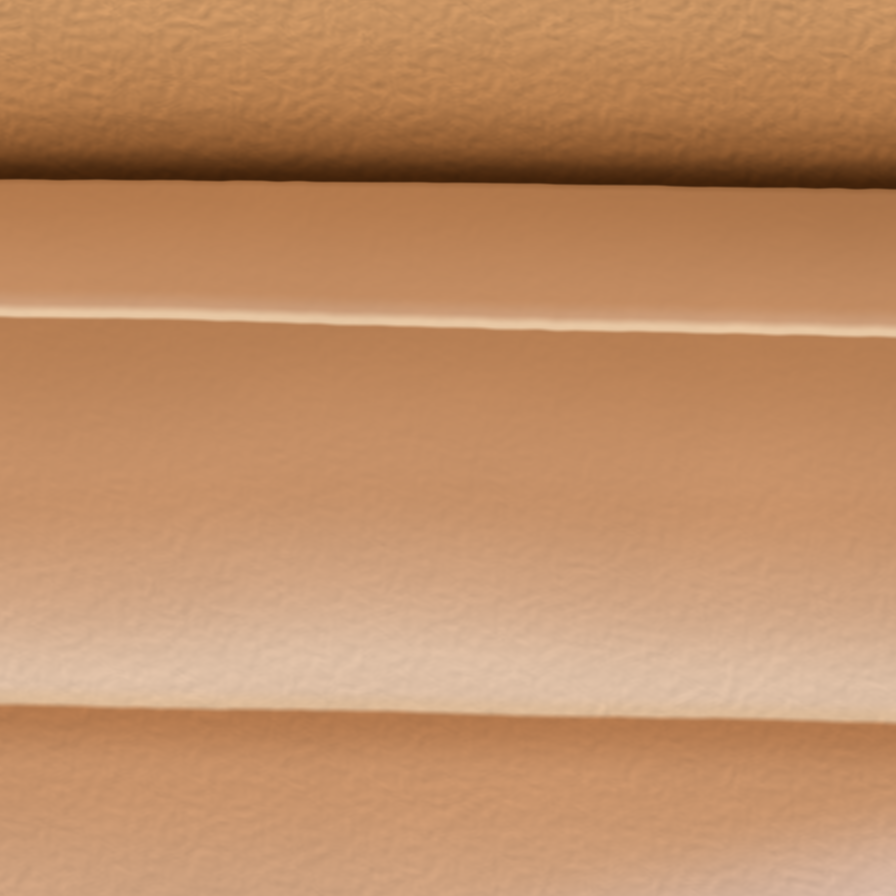
Reproduce this texture procedurally as a WebGL 1 fragment shader.

```glsl
precision highp float;
// Tan leather in horizontal folds: a grained upper panel falling into shadow,
// a narrow smooth band with a bright lip, a broad panel rising to a pale sheen,
// and a last panel below. Each is a colour ramp; the grain is lit value noise.
uniform vec2 u_resolution;

#define CREASE_TOP 0.199    // fold heights at the left, measured downward
#define CREASE_LIP 0.353
#define CREASE_LOW 0.785
#define LIP_WIDTH 0.012
#define GRAIN_FREQ 92.0
#define GRAIN_DEPTH 0.12
#define MOTTLE 0.022

const vec3 SHADOW = vec3(0.25, 0.13, 0.04);
const vec3 UMBER  = vec3(0.54, 0.34, 0.18);
const vec3 BROWN  = vec3(0.71, 0.49, 0.32);
const vec3 TAN    = vec3(0.78, 0.57, 0.41);
const vec3 ROSE   = vec3(0.81, 0.64, 0.51);
const vec3 PALE   = vec3(0.865, 0.745, 0.645);
const vec3 LIP    = vec3(0.92, 0.80, 0.66);

float hash(vec2 p) {
  vec3 q = fract(vec3(p.xyx) * 0.1031);
  q += dot(q, q.yzx + 33.33);
  return fract((q.x + q.y) * q.z);
}

float noise(vec2 p) {
  vec2 i = floor(p), f = fract(p);
  f = f * f * (3.0 - 2.0 * f);
  return mix(mix(hash(i), hash(i + vec2(1.0, 0.0)), f.x),
             mix(hash(i + vec2(0.0, 1.0)), hash(i + vec2(1.0, 1.0)), f.x), f.y);
}

// Height of the pebbled surface: warped noise, flattened across the hide
float hide(vec2 p) {
  p = vec2(p.x + 0.35 * p.y, 1.45 * p.y - 0.2 * p.x);
  p += 0.9 * vec2(noise(p * 0.45), noise(p * 0.45 + 31.7));
  return 0.65 * noise(p) + 0.35 * noise(p * 1.9 + 13.1);
}

// Light from the upper left picks out the slopes
float grain(vec2 p) {
  vec2 q = p * GRAIN_FREQ;
  return hide(q + vec2(0.22, 0.32)) - hide(q - vec2(0.22, 0.32));
}

// Signed distance below a gently sagging crease
float below(vec2 p, float start, float drop, float seed) {
  float waver = 0.003 * (noise(vec2(p.x * 5.0, seed)) - 0.5)
              + 0.0012 * (noise(vec2(p.x * 45.0, seed + 7.0)) - 0.5);
  return p.y - start - drop * p.x - waver;
}

float edge(float d, float soft) {
  float w = max(soft, 0.8 / u_resolution.y);
  return smoothstep(-w, w, d);
}

// Upper panel, sinking into the deep fold
vec3 upperPanel(vec2 p, float d) {
  vec3 c = mix(vec3(0.78, 0.575, 0.385), vec3(0.71, 0.49, 0.30), smoothstep(0.0, 0.13, p.y));
  c = mix(c, UMBER, smoothstep(-0.10, -0.025, d));
  return mix(c, SHADOW, smoothstep(-0.045, 0.0, d));
}

// Narrow band, closing in a rounded bright lip
vec3 band(vec2 p, float t, float d) {
  vec3 c = mix(vec3(0.70, 0.475, 0.30), vec3(0.765, 0.55, 0.385), smoothstep(0.0, 0.85, t));
  c = mix(UMBER, c, 0.65 + 0.35 * smoothstep(0.0, 0.05, t));
  c *= 1.0 - 0.05 * smoothstep(0.3, 1.0, p.x) * (1.0 - t);
  c = mix(c, ROSE, 0.7 * smoothstep(-0.035, -LIP_WIDTH, d));
  return mix(c, LIP, 0.9 * smoothstep(-1.4 * LIP_WIDTH, -0.4 * LIP_WIDTH, d));
}

// Broad panel, brown under the lip and pale at its lower swell
vec3 broadPanel(vec2 p, float t, float d) {
  float s = t + 0.07 * (noise(p * vec2(2.5, 1.5) + 4.0) - 0.5);
  vec3 c = mix(BROWN, TAN, smoothstep(-0.05, 0.42, s));
  c = mix(c, ROSE, smoothstep(0.42, 0.74, s));
  c = mix(c, PALE, smoothstep(0.66, 0.92, s));
  return mix(c, vec3(0.86, 0.72, 0.57), 0.7 * smoothstep(-0.025, -0.004, d));
}

// Last panel, catching light toward the lower right
vec3 lowerPanel(vec2 p, float d) {
  vec3 c = mix(vec3(0.70, 0.47, 0.30), TAN, smoothstep(0.0, 0.075, d));
  c = mix(c, ROSE, smoothstep(0.06, 0.24, d));
  return mix(c, vec3(0.85, 0.73, 0.66), smoothstep(0.75, 1.12, p.x * 0.6 + d * 2.4));
}

void main() {
  vec2 p = gl_FragCoord.xy / u_resolution;
  p.y = 1.0 - p.y;

  float dTop = below(p, CREASE_TOP, 0.004 + 0.008 * p.x, 2.0);
  float dLip = below(p, CREASE_LIP, 0.024, 11.0);
  float dLow = below(p, CREASE_LOW, 0.022, 23.0);

  // Stack the panels from the top down
  float inBand = edge(dTop, 0.0018), inBroad = edge(dLip, 0.003), inLow = edge(dLow, 0.0045);
  vec3 color = upperPanel(p, dTop);
  color = mix(color, band(p, clamp(dTop / (dTop - dLip), 0.0, 1.0), dLip), inBand);
  color = mix(color, broadPanel(p, clamp(dLip / (dLip - dLow), 0.0, 1.0), dLow), inBroad);
  color = mix(color, lowerPanel(p, dLow), inLow);

  // Grain is strong on the upper panel, faint on the taut band
  float broadGrain = mix(0.16, 0.42, smoothstep(0.05, 0.35, dLip));
  float strength = mix(mix(mix(1.0, 0.12, inBand), broadGrain, inBroad), 0.45, inLow);
  float cloud = noise(p * vec2(6.0, 9.0)) + 0.5 * noise(p * vec2(17.0, 23.0)) - 0.75;
  color *= 1.0 + GRAIN_DEPTH * strength * grain(p) + MOTTLE * cloud;
  gl_FragColor = vec4(clamp(color, 0.0, 1.0), 1.0);
}
```
